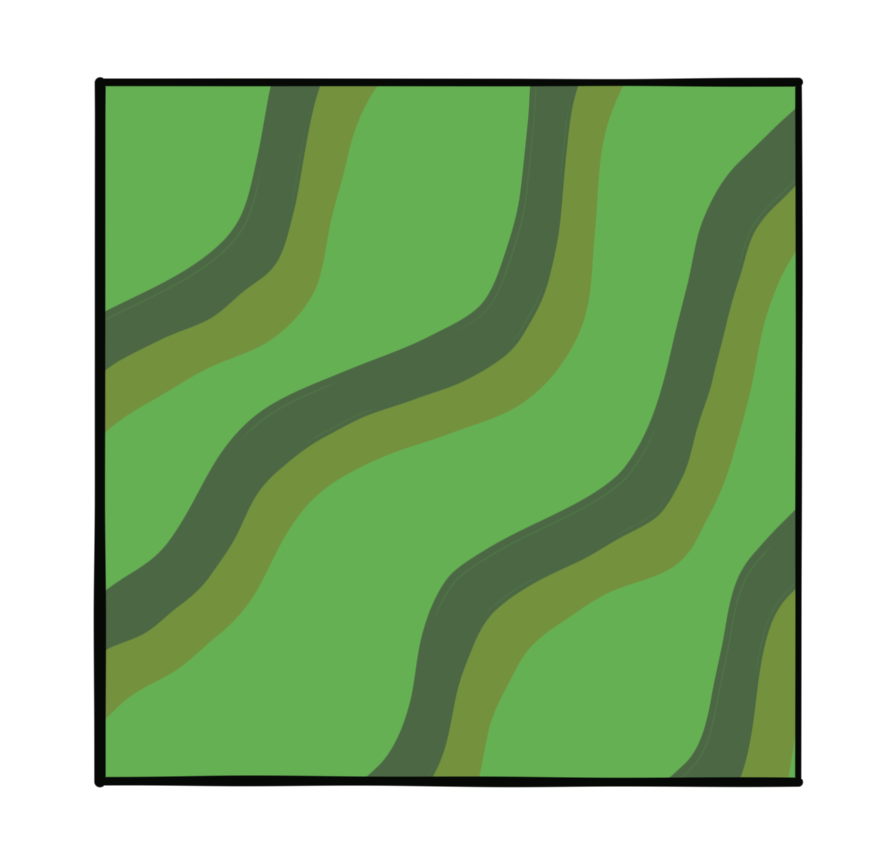
This pattern is drawn by a WebGL 1 fragment shader. Its source:

```glsl
precision highp float;
uniform vec2 u_resolution;

#define PAPER vec3(1.0)
#define GRASS vec3(0.40, 0.69, 0.33)
#define SHADE vec3(0.295, 0.405, 0.267)
#define OLIVE vec3(0.455, 0.57, 0.245)
#define INK vec3(0.025, 0.035, 0.02)
#define ASPECT 1.0323
#define FRAME_LOW vec2(0.1145, 0.0995)
#define FRAME_HIGH vec2(0.9200, 0.9046)
#define SHADE_HALF 0.056
#define OLIVE_REACH 0.155
#define WOBBLE 0.012
#define SCRATCH 0.16

float hash(float n) {
  return fract(sin(n * 12.9898) * 43758.5453);
}

float noise(float x) {
  float cell = floor(x);
  float f = fract(x);
  return mix(hash(cell), hash(cell + 1.0), f * f * (3.0 - 2.0 * f));
}

float wobble(float x) {
  return noise(x) - 0.5;
}

// Coverage of the side where d is negative
float cover(float d, float soft) {
  return 1.0 - smoothstep(-soft, soft, d);
}

// Height of each ribbon above the rising diagonal, at distance u along it
float ribbon(float id, float u) {
  if (id < 0.5) {
    return 0.65 - 0.107 * smoothstep(0.5, 0.95, u)
                + 0.22 * smoothstep(0.95, 1.42, u);
  }
  if (id < 1.5) {
    return 0.235 - 0.05 * smoothstep(0.15, 0.4, u)
                 + 0.062 * smoothstep(0.4, 0.7, u)
                 - 0.162 * smoothstep(0.7, 1.23, u)
                 + 0.33 * smoothstep(1.22, 1.82, u);
  }
  if (id < 2.5) {
    return -0.43 + 0.167 * smoothstep(0.42, 0.81, u)
                 - 0.095 * smoothstep(0.8, 1.2, u)
                 + 0.27 * smoothstep(1.17, 1.8, u);
  }
  return -0.87 + 0.205 * smoothstep(0.86, 1.26, u);
}

// Grass crossed by shaded ribbons; s runs from 0 to 1 inside the frame
vec3 field(vec2 s, float px) {
  float u = s.x + s.y;
  float v = s.y - s.x;
  float soft = 2.2 * px;
  vec3 color = GRASS;
  for (int i = 0; i < 4; i++) {
    float id = float(i);
    float seed = id * 37.0;
    float d = v - ribbon(id, u);
    float top = SHADE_HALF + WOBBLE * wobble(u * 9.0 + seed);
    float bottom = SHADE_HALF + WOBBLE * wobble(u * 11.0 + seed + 90.0);
    float reach = OLIVE_REACH + 1.6 * WOBBLE * wobble(u * 8.0 + seed + 170.0);

    float olive = cover(max(d, -d - reach), soft);
    float shade = cover(max(d - top, -d - bottom), soft);
    color = mix(color, OLIVE, olive);
    color = mix(color, SHADE, shade);

    // Broken hairlines left by the brush near both edges of the shade
    float upper = cover(abs(d - top + 0.016) - 0.0016, soft);
    float lower = cover(abs(d + bottom - 0.009) - 0.001, soft);
    upper *= smoothstep(0.4, 0.7, noise(u * 5.0 + seed + 11.0));
    lower *= smoothstep(0.5, 0.8, noise(u * 7.0 + seed + 53.0));
    color = mix(color, GRASS, SCRATCH * shade * max(upper, lower));
  }
  return color;
}

// Hand-drawn stroke: across is the offset from its axis, t runs along it
float stroke(float across, float t, float low, float high, float halfWidth, float seed) {
  float r = halfWidth * (1.0 + 0.35 * wobble(t * 7.0 + seed));
  float beyond = max(max(low - t, t - high), 0.0);
  float bend = 0.002 * wobble(t * 3.0 + seed + 20.0);
  return length(vec2(across + bend, beyond)) - r;
}

void main() {
  vec2 p = gl_FragCoord.xy / u_resolution * vec2(ASPECT, 1.0);
  float px = 1.0 / u_resolution.y;
  vec2 size = FRAME_HIGH - FRAME_LOW;

  // Painted square on blank paper
  vec2 outside = max(FRAME_LOW - p, p - FRAME_HIGH);
  float inside = cover(max(outside.x, outside.y), px);
  vec3 color = mix(PAPER, field((p - FRAME_LOW) / size, px), inside);

  // Ink frame, heaviest on the left
  float left = stroke(p.x - FRAME_LOW.x, p.y, FRAME_LOW.y, FRAME_HIGH.y, 0.0064, 3.0);
  float right = stroke(p.x - FRAME_HIGH.x, p.y, FRAME_LOW.y, FRAME_HIGH.y, 0.0036, 41.0);
  float base = stroke(p.y - FRAME_LOW.y, p.x, FRAME_LOW.x, FRAME_HIGH.x, 0.0053, 67.0);
  float lid = stroke(p.y - FRAME_HIGH.y, p.x, FRAME_LOW.x, FRAME_HIGH.x, 0.0046, 83.0);
  float frame = min(min(left, right), min(base, lid));
  color = mix(color, INK, cover(frame, 1.1 * px));

  gl_FragColor = vec4(color, 1.0);
}
```
